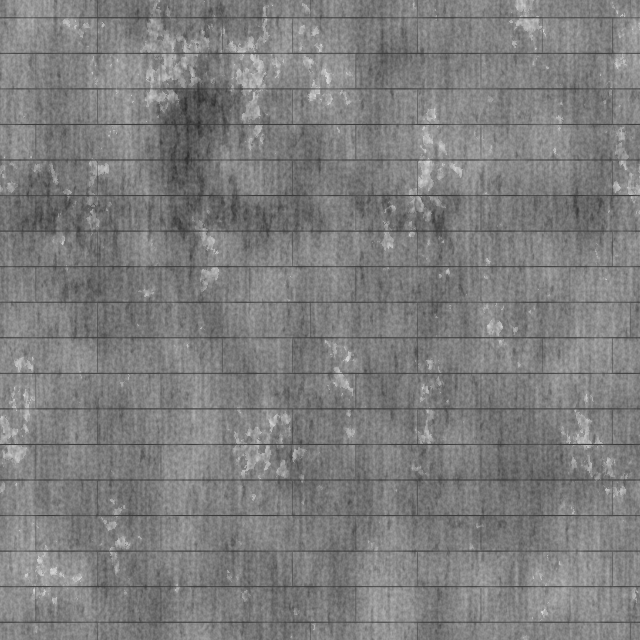
Reproduce this texture procedurally as a WebGL 2 fragment shader.

```glsl
#version 300 es
precision highp float;
// Weathered grey wall of long staggered slabs: 2 by 2 repeats of a nine-course
// bond, with thin dark seams. Gradient noise adds vertical streaks, grain,
// soot and pale flaking patches that run across the slabs.
uniform vec2 u_resolution;
out vec4 fragColor;

const float COURSES = 18.0;       // courses over the canvas height
const float BOND_COURSES = 9.0;   // courses before the bond repeats
const float BONDS_ACROSS = 2.0;
const float BED_HALF_WIDTH = 0.0008;
const float JOINT_HALF_WIDTH = 0.0006;
const float WALL_GREY = 0.51;
const float SEAM_GREY = 0.22;

float hash(vec2 p) {
  vec3 q = fract(p.xyx * 0.1031);
  q += dot(q, q.yzx + 33.33);
  return fract((q.x + q.y) * q.z);
}

float cornerSlope(vec2 cell, vec2 offset) {
  float angle = 6.2832 * hash(cell);
  return dot(vec2(cos(angle), sin(angle)), offset);
}

// Gradient noise, centred on zero
float noise(vec2 p) {
  vec2 i = floor(p), f = fract(p);
  vec2 u = f * f * f * (f * (f * 6.0 - 15.0) + 10.0);
  vec2 e = vec2(1.0, 0.0);
  float low = mix(cornerSlope(i, f), cornerSlope(i + e, f - e), u.x);
  float high = mix(cornerSlope(i + e.yx, f - e.yx), cornerSlope(i + 1.0, f - 1.0), u.x);
  return mix(low, high, u.y);
}

float fbm(vec2 p, int octaves) {
  float sum = 0.0, amplitude = 1.0;
  for (int i = 0; i < octaves; i++) {
    sum += amplitude * noise(p);
    p = mat2(1.6, 1.2, -1.2, 1.6) * p + 17.3;
    amplitude *= 0.55;
  }
  return sum;
}

// Antialiased coverage of a thin line at distance d
float lineCoverage(float d, float halfWidth, float pixel) {
  return clamp((halfWidth + 0.5 * pixel - d) / pixel, 0.0, min(1.0, 2.0 * halfWidth / pixel));
}

float softSpot(vec2 p, vec2 center, vec2 radius) {
  vec2 d = (p - center) / radius;
  return exp(-dot(d, d));
}

// Two main joints and one secondary joint (z) of a course within one bond
vec3 jointPositions(float course) {
  bool shifted = mod(course, 2.0) > 0.5 || course > 7.5;
  vec3 joints = shifted ? vec3(0.305, 0.914, 0.695) : vec3(0.112, 0.503, 0.695);
  if (course < 0.5) joints.z = 0.781;
  if (course > 7.5) joints.y = 0.971;
  return joints;
}

// Darkness of the upright joints, 0 to 1
float joints(vec2 uv, float course, float pixel) {
  vec3 gaps = abs(fract(uv.x * BONDS_ACROSS - jointPositions(course) + 0.5) - 0.5) / BONDS_ACROSS;
  float secondary = course < 0.5 || abs(course - 7.0) < 0.5 ? 0.8 : 0.12;
  float main = lineCoverage(min(gaps.x, gaps.y), JOINT_HALF_WIDTH, pixel);
  return max(main, secondary * lineCoverage(gaps.z, JOINT_HALF_WIDTH, pixel));
}

// Random tone of the slab between two main joints
float slabTone(vec2 uv, float row) {
  float x = uv.x * BONDS_ACROSS;
  vec2 ends = jointPositions(mod(row, BOND_COURSES)).xy;
  float slab = floor(x) * 2.0 + dot(step(ends, vec2(fract(x))), vec2(1.0));
  return hash(vec2(slab, row) + 5.0) - 0.5;
}

// Broad dark staining: a column, a band and fainter runs
float soot(vec2 uv) {
  vec2 p = uv + 0.03 * vec2(noise(uv * 9.0), noise(uv * 11.0 + 40.0));
  float s = softSpot(p, vec2(0.32, 0.84), vec2(0.07, 0.22));
  s += 0.8 * softSpot(p, vec2(0.55, 0.665), vec2(0.55, 0.04));
  s += 0.8 * softSpot(p, vec2(0.10, 0.60), vec2(0.08, 0.17));
  s += 0.6 * softSpot(p, vec2(0.67, 0.38), vec2(0.03, 0.30));
  s += 0.5 * softSpot(p, vec2(0.46, 0.32), vec2(0.03, 0.28));
  return s * (0.8 + 0.8 * fbm(uv * 14.0, 4));
}

float weatheredGrey(vec2 uv, float dirt) {
  float grey = WALL_GREY + 0.12 * fbm(uv * vec2(8.0, 6.0) + 3.0, 5);
  grey += 0.08 * noise(uv * vec2(14.0, 2.0) + 70.0);
  grey += 0.07 * noise(uv * vec2(95.0, 7.0)) + 0.07 * noise(uv * vec2(210.0, 15.0));
  grey += 0.10 * fbm(uv * vec2(190.0, 150.0), 2);
  // Soot and short dripping marks
  float drips = fbm(uv * vec2(75.0, 30.0) + 60.0, 4) + 0.4 * dirt;
  grey -= 0.11 * dirt + 0.09 * smoothstep(0.25, 0.75, drips);
  // Flaked patches in upright runs, with crisp edges and a chalky halo
  float region = noise(uv * vec2(14.0, 5.0) + 21.0) + 0.10 * (uv.y - 0.5);
  float flakes = fbm(uv * vec2(52.0, 36.0) + 8.0, 5) + 1.7 * region;
  float chalk = 0.6 + 1.0 * fbm(uv * vec2(95.0, 70.0) + 31.0, 3);
  grey += 0.06 * smoothstep(0.2, 1.1, flakes);
  grey += 0.16 * clamp(chalk, 0.1, 1.2) * smoothstep(0.74, 0.80, flakes);
  return grey;
}

void main() {
  vec2 uv = gl_FragCoord.xy / u_resolution;
  float pixel = 1.0 / min(u_resolution.x, u_resolution.y);
  float y = uv.y * COURSES - 0.5;
  float bedDistance = abs(fract(y + 0.5) - 0.5) / COURSES;
  float grey = weatheredGrey(uv, soot(uv)) + 0.03 * slabTone(uv, floor(y));
  // Seams with uneven depth and a little grime along the beds
  float wear = clamp(0.85 + 0.7 * noise(uv * 24.0 + 90.0), 0.35, 1.0);
  grey -= 0.02 * exp(-bedDistance / 0.003);
  float seam = max(lineCoverage(bedDistance, BED_HALF_WIDTH, pixel),
                   0.65 * joints(uv, mod(floor(y), BOND_COURSES), pixel));
  grey = mix(grey, SEAM_GREY, seam * wear);
  fragColor = vec4(vec3(clamp(grey, 0.0, 1.0)), 1.0);
}
```
